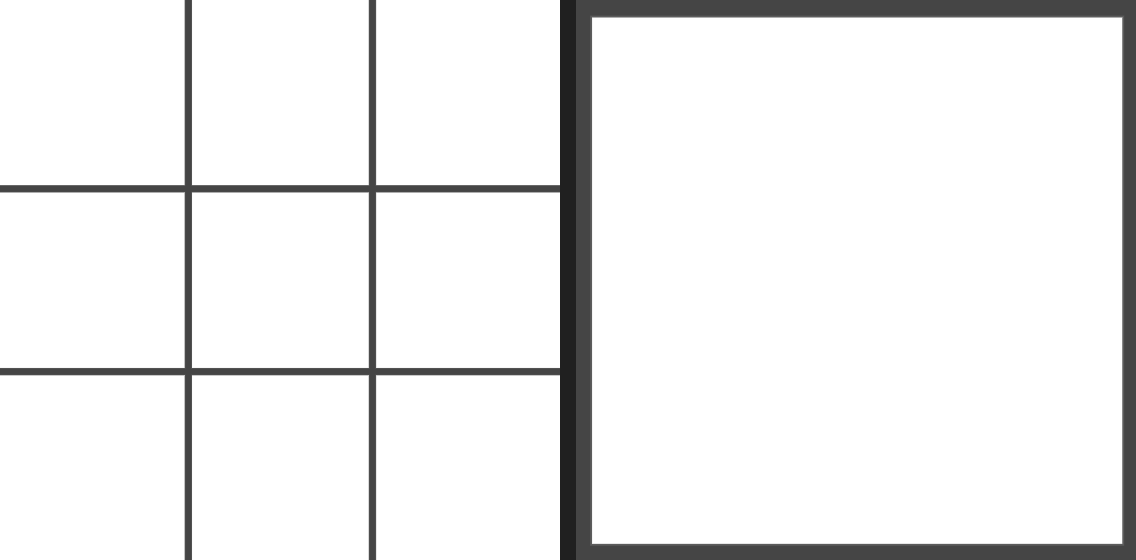
Left: the whole. Right: its middle third, enlarged.
This pattern is drawn by a Shadertoy shader. Its source:

```glsl
// Draws a three by three grid of white square tiles split by dark grey joints.

const vec3 TILE_COLOR  = vec3(1.0);
const vec3 JOINT_COLOR = vec3(0.27);
const vec3 RIM_COLOR   = vec3(0.36);

const vec2 GRID_CENTER = vec2(0.5007, 0.4996);
const vec2 TILE_PITCH  = vec2(0.3288, 0.3265);
const float JOINT_HALF_WIDTH = 0.0066;
const float RIM_WIDTH = 0.0011;

// Distance to the nearest inner joint on each axis; the outer tiles run off the canvas.
vec2 jointDistance(vec2 p, vec2 center, vec2 pitch) {
    vec2 q = (p - center) / pitch + 0.5;
    vec2 nearestJoint = clamp(round(q), 0.0, 1.0);
    return abs(q - nearestJoint) * pitch;
}

// Smoothed coverage of the region where the signed distance is negative.
float coverage(float signedDistance, float pixel) {
    return clamp(0.5 - signedDistance / pixel, 0.0, 1.0);
}

void mainImage(out vec4 fragColor, in vec2 fragCoord) {
    vec2 uv = fragCoord / iResolution.xy;
    float pixel = 1.0 / min(iResolution.x, iResolution.y);

    // Joining both axes keeps the crossings free of rims.
    vec2 axisDistance = jointDistance(uv, GRID_CENTER, TILE_PITCH);
    float edge = min(axisDistance.x, axisDistance.y) - JOINT_HALF_WIDTH;

    // Dark core with a slightly lighter rim, laid over the tiles.
    vec3 joint = mix(RIM_COLOR, JOINT_COLOR, coverage(edge + RIM_WIDTH, pixel));
    vec3 color = mix(TILE_COLOR, joint, coverage(edge, pixel));

    fragColor = vec4(color, 1.0);
}
```
